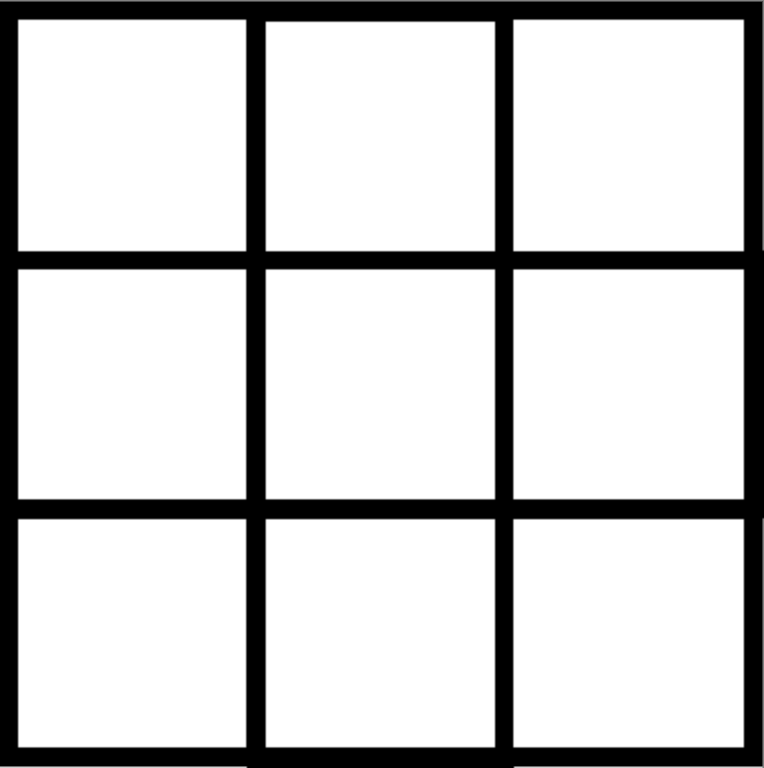
A WebGL 1 fragment shader for this pattern:

```glsl
precision highp float;
// Three by three grid of white squares divided by thick black bars, with slightly uneven cells and a worn rim.

uniform vec2 u_resolution;

// Lengths are fractions of the canvas.
const vec2 GRID_CENTER = vec2(0.4979, 0.4995);
const vec2 PITCH = vec2(0.3249, 0.3241);
const vec2 CELL_HALF = vec2(0.1501, 0.1497);
const vec2 CELL_GROWTH = vec2(0.0008, 0.0011);  // cells widen to the right, heighten upward
const float TOP_NOTCH = 0.0026;                 // lowered top edge of the upper middle cell
const float EDGE_SOFTNESS = 0.0019;
const float RIM_WIDTH = 0.002;

const vec3 BAR_COLOR = vec3(0.0);
const vec3 CELL_COLOR = vec3(1.0);
const vec3 RIM_GRAY = vec3(0.51);
const vec3 RIM_LIGHT = vec3(0.81);

// Soft coverage of a span, given the distances inside its two ends.
float spanCoverage(float fromLow, float fromHigh, float soft) {
  return smoothstep(-soft, soft, fromLow) * smoothstep(-soft, soft, fromHigh);
}

float cellCoverage(vec2 uv, vec2 soft) {
  vec2 index = clamp(floor((uv - GRID_CENTER) / PITCH + 0.5), -1.0, 1.0);
  vec2 local = uv - GRID_CENTER - index * PITCH;
  vec2 halfSize = CELL_HALF + CELL_GROWTH * index;
  float isUpperMiddle = step(0.5, index.y) * (1.0 - abs(index.x));
  vec2 high = halfSize - vec2(0.0, TOP_NOTCH * isUpperMiddle);
  return spanCoverage(local.x + halfSize.x, high.x - local.x, soft.x)
       * spanCoverage(local.y + halfSize.y, high.y - local.y, soft.y);
}

// Coverage of a hairline along one canvas border.
float rimCoverage(float borderDistance, float resolution) {
  return clamp((RIM_WIDTH - borderDistance) * resolution + 0.5, 0.0, 1.0);
}

void main() {
  vec2 uv = gl_FragCoord.xy / u_resolution;
  vec2 soft = max(vec2(EDGE_SOFTNESS), 0.75 / u_resolution);
  vec3 color = mix(BAR_COLOR, CELL_COLOR, cellCoverage(uv, soft));

  // The middle row and column carry their bars out to the border.
  vec2 middleHalf = PITCH - CELL_HALF;
  vec2 outsideMiddle = smoothstep(-soft, soft, abs(uv - GRID_CENTER) - middleHalf);

  float bottomRim = rimCoverage(uv.y, u_resolution.y) * outsideMiddle.x;
  float rightRim = rimCoverage(1.0 - uv.x, u_resolution.x) * outsideMiddle.y;
  float topRim = rimCoverage(1.0 - uv.y, u_resolution.y);
  color = mix(color, RIM_LIGHT, bottomRim);
  color = mix(color, RIM_GRAY, max(rightRim, topRim));

  gl_FragColor = vec4(color, 1.0);
}
```
